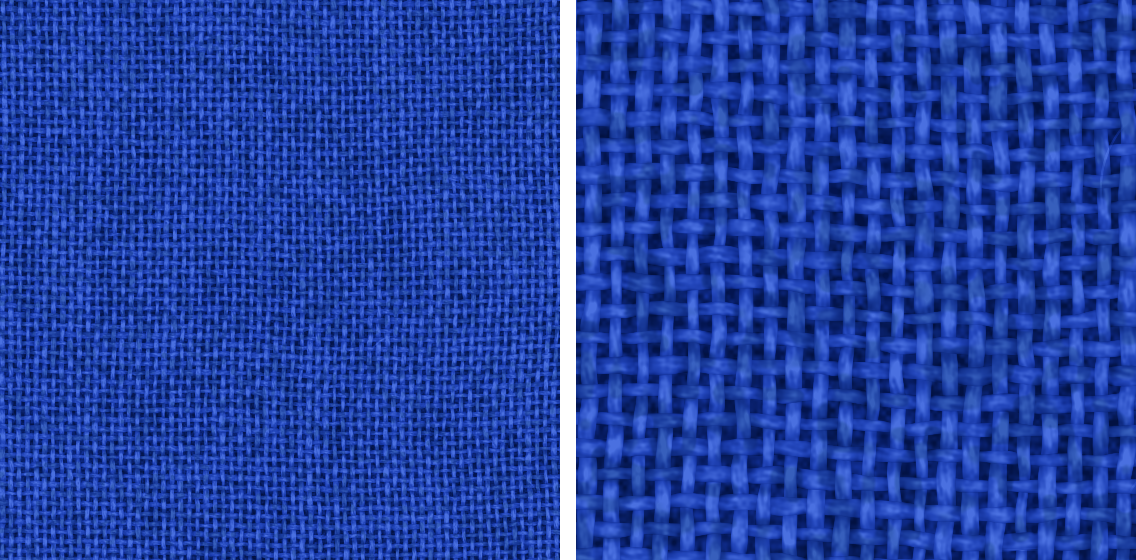
Left: the whole. Right: its middle third, enlarged.
This texture is drawn by a Shadertoy shader. Its source:

```glsl
#define THREADS vec2(66.0, 60.0)  // threads across and down
#define WARP_WIDTH 0.30           // half width of upright threads, in cells
#define WEFT_WIDTH 0.27           // half width of level threads, in cells
#define WIDTH_VARIATION 0.16
#define WANDER 0.16               // sideways drift of each thread
#define SAG vec2(0.7, 2.0)        // random bending and droop of rows, in cells
#define FIBRE_CONTRAST 0.34
#define STRAY_FIBRES 28
#define HOLE_COLOR vec3(0.01, 0.08, 0.31)
#define DEEP_COLOR vec3(0.07, 0.19, 0.60)
#define MID_COLOR vec3(0.14, 0.28, 0.74)
#define LIGHT_COLOR vec3(0.29, 0.44, 0.88)

const float PI = 3.14159;

float hash(vec2 p) {
    vec3 q = fract(vec3(p.xyx) * 0.1031);
    q += dot(q, q.yzx + 33.33);
    return fract((q.x + q.y) * q.z);
}

float noise(vec2 p) {
    vec2 i = floor(p), f = fract(p);
    f = f * f * (3.0 - 2.0 * f);
    return mix(mix(hash(i), hash(i + vec2(1, 0)), f.x),
               mix(hash(i + vec2(0, 1)), hash(i + vec2(1, 1)), f.x), f.y);
}

// Thread seen along its length: x = coverage, y = brightness.
vec2 thread(float across, float along, float id, float halfWidth, float lift, float aa) {
    float slub = noise(vec2(id * 7.0, along * 0.13)) - 0.5;
    float lump = noise(vec2(id * 5.0 + 91.0, along * 0.9)) - 0.5;
    float w = halfWidth + WIDTH_VARIATION * (slub + 0.5 * lump);
    float x = across - WANDER * (noise(vec2(id * 3.0 + 47.0, along * 0.8)) - 0.5);
    float d = abs(x) / w;
    float roundness = sqrt(max(1.0 - d * d, 0.0));

    // Twisted strands inside the yarn
    float fibre = noise(vec2(x * 7.0 + along * 1.6 + id * 13.0, along * 2.2 - x * 3.0)) - 0.5;
    float tone = 0.29 + 0.47 * roundness + 0.23 * lift;
    tone += FIBRE_CONTRAST * fibre + 0.06 * (hash(vec2(id, 17.0)) - 0.5);
    return vec2(1.0 - smoothstep(-aa, aa, abs(x) - w), tone);
}

vec3 ramp(float t) {
    t = clamp(t, 0.0, 1.0) * 3.0;
    vec3 c = mix(HOLE_COLOR, DEEP_COLOR, clamp(t, 0.0, 1.0));
    c = mix(c, MID_COLOR, clamp(t - 1.0, 0.0, 1.0));
    return mix(c, LIGHT_COLOR, clamp(t - 2.0, 0.0, 1.0));
}

// Thin, slightly curved loose hairs lying on the cloth
float strayFibres(vec2 uv, float pixel) {
    float cover = 0.0;
    for (int i = 0; i < STRAY_FIBRES; i++) {
        float k = float(i);
        vec2 center = vec2(hash(vec2(k, 3.0)), hash(vec2(k, 8.0)));
        float angle = PI * hash(vec2(k, 21.0));
        vec2 dir = vec2(cos(angle), sin(angle));
        vec2 q = uv - center;
        q = vec2(dot(q, dir), dot(q, vec2(-dir.y, dir.x)));
        float reach = mix(0.01, 0.03, hash(vec2(k, 34.0)));
        float bend = 20.0 * (hash(vec2(k, 55.0)) - 0.5);
        float line = 1.0 - smoothstep(0.0004, 0.0004 + pixel, abs(q.y - bend * q.x * q.x));
        cover = max(cover, line * (1.0 - smoothstep(0.6 * reach, reach, abs(q.x))));
    }
    return cover;
}

void mainImage(out vec4 fragColor, in vec2 fragCoord) {
    vec2 uv = fragCoord / iResolution.xy;
    vec2 aa = 0.6 * THREADS / iResolution.xy;

    // Bend the weave, rows drooping toward the middle, then split it into crossings
    vec2 bend = vec2(noise(uv * vec2(3.0, 4.0) + 11.0), noise(uv * vec2(5.0, 3.0) + 29.0));
    vec2 p = uv * THREADS + SAG.x * (bend - 0.5);
    p.y += SAG.y * (0.4 - (uv.x - 0.58) * (uv.x - 0.58));
    vec2 cell = floor(p);
    vec2 f = p - cell - 0.5;

    // Plain weave: threads alternate over and under
    float side = mod(cell.x + cell.y, 2.0) * 2.0 - 1.0;
    vec2 warp = thread(f.x, p.y, cell.x, WARP_WIDTH, side * cos(PI * f.y), aa.x);
    vec2 weft = thread(f.y, p.x, cell.y + 200.0, WEFT_WIDTH, -side * cos(PI * f.x), aa.y);
    weft.y -= 0.14;

    // Dark gaps with a little fuzz, then lower and upper threads
    float tone = 0.26 * noise(p * vec2(3.0, 4.0));
    vec2 lower = side > 0.0 ? weft : warp;
    vec2 upper = side > 0.0 ? warp : weft;
    tone = mix(tone, lower.y, lower.x);
    tone = mix(tone, upper.y, upper.x);

    // Uneven dye and fine grain
    tone += 0.04 * (noise(uv * 6.0 + 70.0) - 0.5) + 0.20 * (noise(p * 6.0) - 0.5);
    tone += 0.18 * strayFibres(uv, 1.0 / iResolution.y);
    vec3 color = ramp(tone);

    // Dull patches in the yarn
    float dull = smoothstep(0.45, 0.7, noise(p * 1.7 + 130.0));
    color = mix(color, color * vec3(0.74, 0.85, 0.84), dull);
    fragColor = vec4(color, 1.0);
}
```
